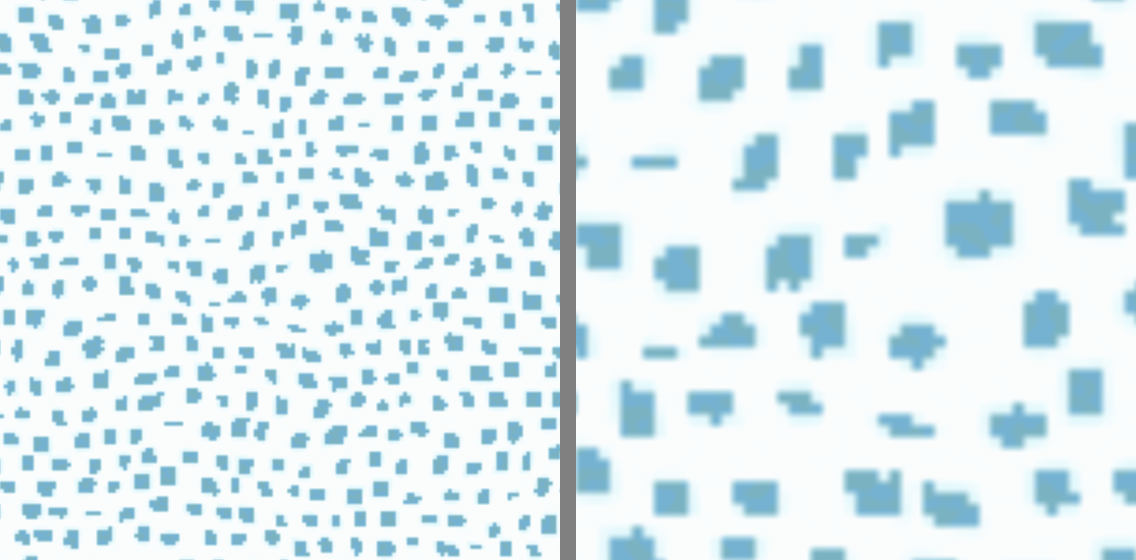
Left, the full canvas; right, a detail of the centre.
Reproduce this pattern procedurally as a Shadertoy shader.

```glsl
const vec2  SPOTS = vec2(18.0, 20.0);        // spots across and up the canvas
const float GRAINS = 150.0;                  // square grains across the canvas
const float JITTER = 0.34;                   // random shift, in spot cells
const float WARP = 0.75;                     // slow bending of the rows
const vec2  RADIUS = vec2(1.35, 2.4);        // half-size range, in grains
const float SLIVERS = 0.05;                  // share of flattened spots
const float ROUGHNESS = 0.32;                // unevenness of the outlines
const float HALO_REACH = 1.5;                // halo edge, relative to the spot

const vec3 PAPER     = vec3(0.985, 0.992, 0.993);
const vec3 HALO      = vec3(0.890, 0.975, 0.990);
const vec3 BLUE_INK  = vec3(0.460, 0.700, 0.820);
const vec3 TEAL_INK  = vec3(0.480, 0.700, 0.760);

vec2 hash2(vec2 p) {
    vec3 q = fract(p.xyx * vec3(0.1031, 0.1030, 0.0973));
    q += dot(q, q.yzx + 33.33);
    return fract((q.xx + q.yz) * q.zy);
}

float gradientNoise(vec2 p) {
    vec2 i = floor(p), f = fract(p);
    vec2 w = f * f * f * (f * (f * 6.0 - 15.0) + 10.0);
    vec4 corner;
    for (int k = 0; k < 4; k++) {
        vec2 o = vec2(k & 1, k >> 1);
        float angle = 6.2832 * hash2(i + o).x;
        corner[k] = dot(vec2(cos(angle), sin(angle)), f - o);
    }
    return mix(mix(corner.x, corner.y, w.x), mix(corner.z, corner.w, w.x), w.y);
}

// Relative distance to the nearest spot: 1 on its outline
float spotField(vec2 p) {
    vec2 u = p * SPOTS + 40.0;
    u += WARP * vec2(gradientNoise(u * 0.23), gradientNoise(u * 0.23 + 71.0));
    float nearest = 9.0;
    for (int y = -1; y <= 1; y++) {
        float row = floor(u.y) + float(y);
        float stagger = 0.5 * mod(row, 2.0);
        for (int x = -1; x <= 1; x++) {
            vec2 id = vec2(floor(u.x - stagger) + float(x), row);
            vec2 shift = JITTER * (hash2(id) - 0.5);
            vec2 offset = u - id - vec2(stagger, 0.0) - 0.5 - shift;
            vec2 kind = hash2(id + 131.0);
            vec2 radius = mix(RADIUS.xx, RADIUS.yy, hash2(id + 57.0));
            if (kind.x < SLIVERS) radius.y = 0.7;

            // Superellipse ranging from a lozenge to a box
            float power = mix(1.7, 7.0, kind.y);
            vec2 d = abs(offset / SPOTS * GRAINS / radius) + 1e-4;
            nearest = min(nearest, pow(dot(pow(d, vec2(power)), vec2(1.0)), 1.0 / power));
        }
    }
    return nearest;
}

// Ink (x) and halo (y) held by one square grain
vec2 grainValue(vec2 grain) {
    float field = spotField((grain + 0.5) / GRAINS);
    float rough = field + ROUGHNESS * gradientNoise(grain * 0.43 + 19.0);
    return vec2(step(rough, 1.0), 1.0 - smoothstep(1.0, HALO_REACH, field));
}

void mainImage(out vec4 fragColor, in vec2 fragCoord) {
    vec2 p = fragCoord / iResolution.y;

    // Soft blend between neighbouring grains
    vec2 g = p * GRAINS - 0.5;
    vec2 i = floor(g), w = smoothstep(0.0, 1.0, g - i);
    vec2 low  = mix(grainValue(i), grainValue(i + vec2(1, 0)), w.x);
    vec2 high = mix(grainValue(i + vec2(0, 1)), grainValue(i + vec2(1, 1)), w.x);
    vec2 value = mix(low, high, w.y);

    // Mottled ink over a pale halo
    float mottle = gradientNoise(p * GRAINS * 0.55);
    vec3 ink = mix(BLUE_INK, TEAL_INK, smoothstep(-0.2, 0.2, mottle));
    float halo = clamp(max(value.y, value.x * 2.0) + 0.15 * mottle, 0.0, 1.0);
    vec3 color = mix(PAPER, HALO, halo);
    color = mix(color, ink, value.x);
    fragColor = vec4(color, 1.0);
}
```
